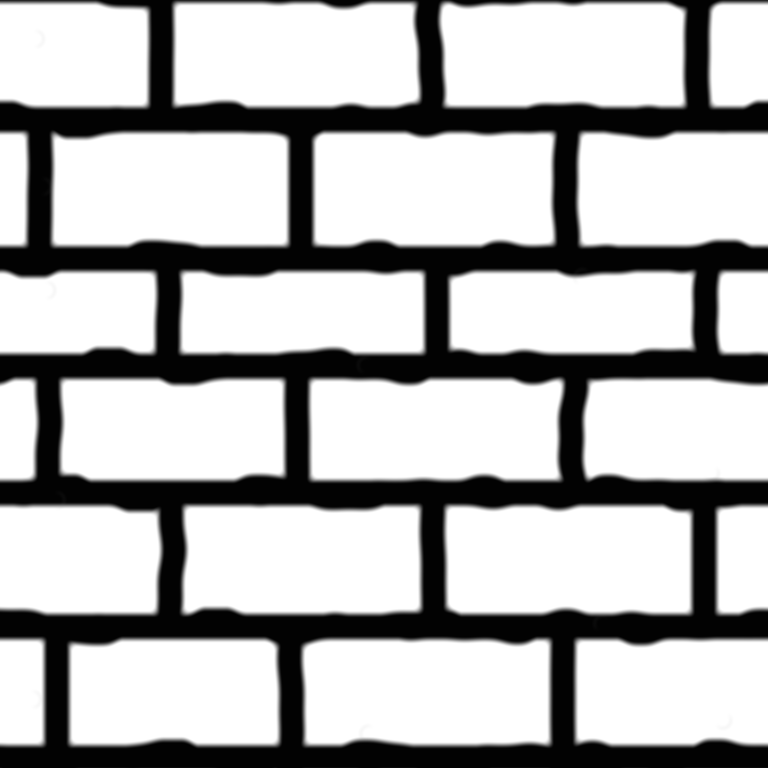
A WebGL 1 fragment shader for this pattern:

```glsl
precision highp float;

uniform vec2 u_resolution;

const float TAU = 6.2831853;

float hash(vec2 p) {
  return fract(sin(dot(p, vec2(41.3, 289.1))) * 4375.85);
}

// Each course: height of its lower bed, then its three upright joints.
vec4 course(float row) {
  if (row < 0.5) return vec4(0.013, 0.074, 0.379, 0.733);
  if (row < 1.5) return vec4(0.184, 0.223, 0.564, 0.917);
  if (row < 2.5) return vec4(0.358, 0.063, 0.387, 0.746);
  if (row < 3.5) return vec4(0.523, 0.219, 0.569, 0.920);
  if (row < 4.5) return vec4(0.663, 0.052, 0.392, 0.737);
  if (row < 5.5) return vec4(0.844, 0.210, 0.560, 0.908);
  return vec4(1.013, 0.074, 0.379, 0.733);
}

// Low swellings separated by flat stretches, periodic across the canvas.
float swelling(float x, float seed) {
  float wave = sin(TAU * 4.0 * x + seed * 2.4)
    + 0.8 * sin(TAU * 7.0 * x + seed * 4.7)
    + 0.4 * sin(TAU * 13.0 * x + seed * 1.3);
  return 0.0075 * smoothstep(0.0, 1.8, wave);
}

float smoothMin(float a, float b, float k) {
  float h = max(k - abs(a - b), 0.0) / k;
  return min(a, b) - 0.25 * k * h * h;
}

// Signed distance to the mortar, negative inside.
float mortar(vec2 uv) {
  float beds = 1.0;
  vec3 joints = course(0.0).yzw;
  float joinedRow = 0.0;
  for (int i = 0; i < 7; i++) {
    float row = float(i);
    vec4 c = course(row);
    float above = step(c.x, uv.y);
    float bed = abs(uv.y - c.x) - 0.0163 - swelling(uv.x, row * 2.0 + above);
    beds = min(beds, bed);
    joints = mix(joints, c.yzw, above);
    joinedRow = mix(joinedRow, row, above);
  }

  // Upright joints sway by differing amounts.
  vec3 seed = joinedRow * 3.0 + vec3(0.0, 1.0, 2.0);
  vec3 amount = 0.0035 * pow(fract(seed * 0.618), vec3(2.0));
  vec3 sway = amount * (sin(uv.y * 38.0 + seed * 2.1) + 0.4 * sin(uv.y * 95.0 + seed));
  vec3 gap = abs(uv.x - joints + sway) - 0.0162;
  return smoothMin(beds, min(gap.x, min(gap.y, gap.z)), 0.008);
}

// Sparse faint arcs, one at most in each cell.
float scuffs(vec2 uv) {
  vec2 cell = floor(uv * 7.0);
  vec2 centre = 0.3 + 0.4 * vec2(hash(cell), hash(cell + 17.0));
  vec2 q = fract(uv * 7.0) - centre;
  float arc = 1.0 - smoothstep(0.0, 0.035, abs(length(q) - 0.07));
  float side = smoothstep(-0.03, 0.06, dot(q, vec2(cos(cell.x * 3.0), sin(cell.x * 3.0))));
  return arc * side * step(0.72, hash(cell + 5.0));
}

void main() {
  vec2 uv = gl_FragCoord.xy / u_resolution;
  float softness = max(0.005, 0.75 / u_resolution.y);
  float brick = smoothstep(-softness, softness, mortar(uv));
  float shade = mix(0.008, 1.0, brick);
  shade = mix(shade, 0.5, 0.06 * scuffs(uv));
  gl_FragColor = vec4(vec3(shade), 1.0);
}
```
